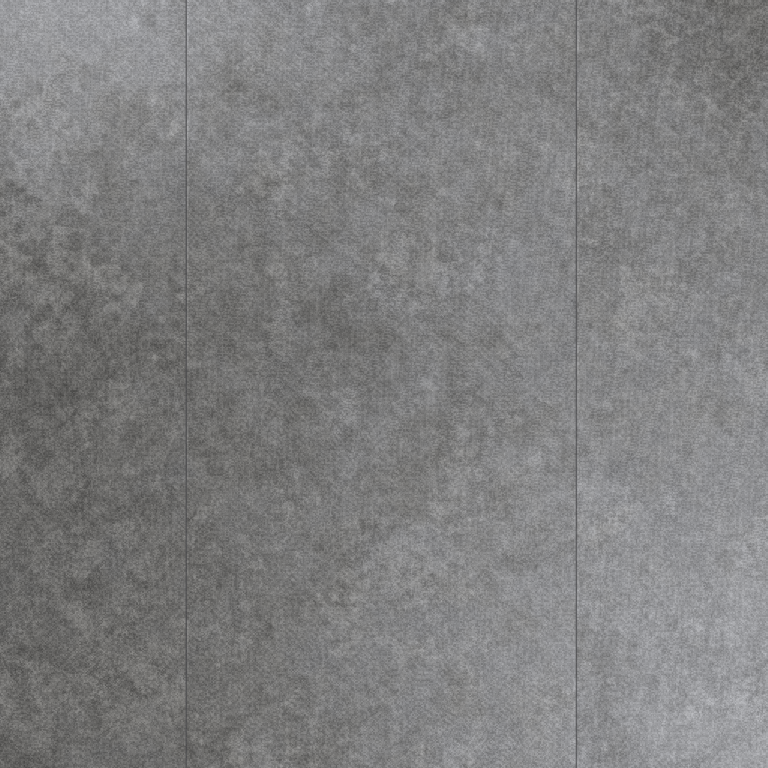
A Shadertoy shader for this texture:

```glsl
// Three tall grey concrete panels with thin vertical seams, crumbly stains and uneven light.

float hash(vec2 p) {
    return fract(sin(dot(p, vec2(127.1, 311.7))) * 43758.5453);
}

float noise(vec2 p) {
    vec2 i = floor(p), f = fract(p);
    f = f * f * (3.0 - 2.0 * f);
    return mix(mix(hash(i), hash(i + vec2(1, 0)), f.x),
               mix(hash(i + vec2(0, 1)), hash(i + vec2(1, 1)), f.x), f.y);
}

// Rough fractal noise, centred on 0.5
float fbm(vec2 p) {
    float sum = 0.0, amp = 0.5, total = 0.0;
    for (int i = 0; i < 6; i++) {
        sum += amp * noise(p);
        total += amp;
        amp *= 0.72;
        p = mat2(1.6, 1.2, -1.2, 1.6) * p + 17.3;
    }
    return sum / total;
}

// Broad light: glow at the upper left and lower right, shade at the lower left
float lighting(vec2 uv) {
    vec2 a = uv - vec2(0.06, 1.04), b = uv - vec2(1.0, 0.06);
    float light = mix(0.41, 0.53, smoothstep(0.0, 0.75, uv.x));
    light += 0.22 * exp(-dot(a * a, vec2(8.0, 12.0)));
    light += 0.11 * exp(-dot(b * b, vec2(9.0, 7.0)));
    return light - 0.07 * smoothstep(0.3, 0.0, length(uv - vec2(1.0)));
}

void mainImage(out vec4 fragColor, in vec2 fragCoord) {
    vec2 uv = fragCoord / iResolution.xy;
    float pixel = 1.0 / iResolution.x;

    // Panel layout
    float panelWidth = 0.508;
    float across = (uv.x - 0.2425) / panelWidth;
    float panel = floor(across);
    float seam = (fract(across + 0.5) - 0.5) * panelWidth;
    vec2 p = uv + vec2(3.7, 8.3) * (panel + 2.0);

    // Clouds and ragged mottling
    float clouds = fbm(p * 5.0);
    float mottle = fbm(p * 19.0 + 5.0);
    float speckle = fbm(p * 80.0 + 9.0);
    float value = lighting(uv) + 0.005;
    value += 0.12 * (clouds - 0.5) + 0.14 * (mottle - 0.5) + 0.18 * (speckle - 0.5);

    // Dark crumbly stains and pale worn spots
    float ragged = 0.45 * clouds + 0.35 * mottle + 0.2 * speckle;
    value -= 0.05 * smoothstep(0.525, 0.575, ragged);
    value += 0.035 * smoothstep(0.54, 0.59, 0.7 * fbm(p * 13.0 + 31.0) + 0.3 * speckle);

    // Sparse short veins with broken edges
    vec2 warp = p + 0.06 * vec2(mottle, speckle);
    float ridge = abs(noise(warp * vec2(10.0, 7.0) + 40.0) - 0.5);
    float patches = smoothstep(0.55, 0.72, noise(p * 9.0 + 70.0));
    value -= 0.07 * patches * smoothstep(0.07, 0.01, ridge) * smoothstep(0.40, 0.54, speckle);

    // Fine surface grain
    value += 0.06 * (noise(mat2(0.8, 0.6, -0.6, 0.8) * p * 310.0) - 0.5);
    value += 0.095 * (hash(floor(uv * 512.0)) - 0.5);

    // Warm shadows, cool highlights
    float cool = smoothstep(0.38, 0.64, lighting(uv) + 0.25 * (mottle - 0.5));
    vec3 color = value * mix(vec3(1.008, 1.0, 0.982), vec3(0.992, 0.998, 1.018), cool);

    // Hairline seam, with a worn pale lip along its right edge
    float groove = 1.0 - smoothstep(0.0002, 0.0002 + 1.2 * pixel, abs(seam));
    float lip = 1.0 - smoothstep(0.0, 1.3 * pixel, abs(seam - 0.002));
    color += 0.07 * lip * smoothstep(0.3, 0.7, noise(vec2(panel * 7.0, uv.y * 30.0)));
    color = mix(color, vec3(0.28, 0.28, 0.29), 0.65 * groove);

    fragColor = vec4(color, 1.0);
}
```
